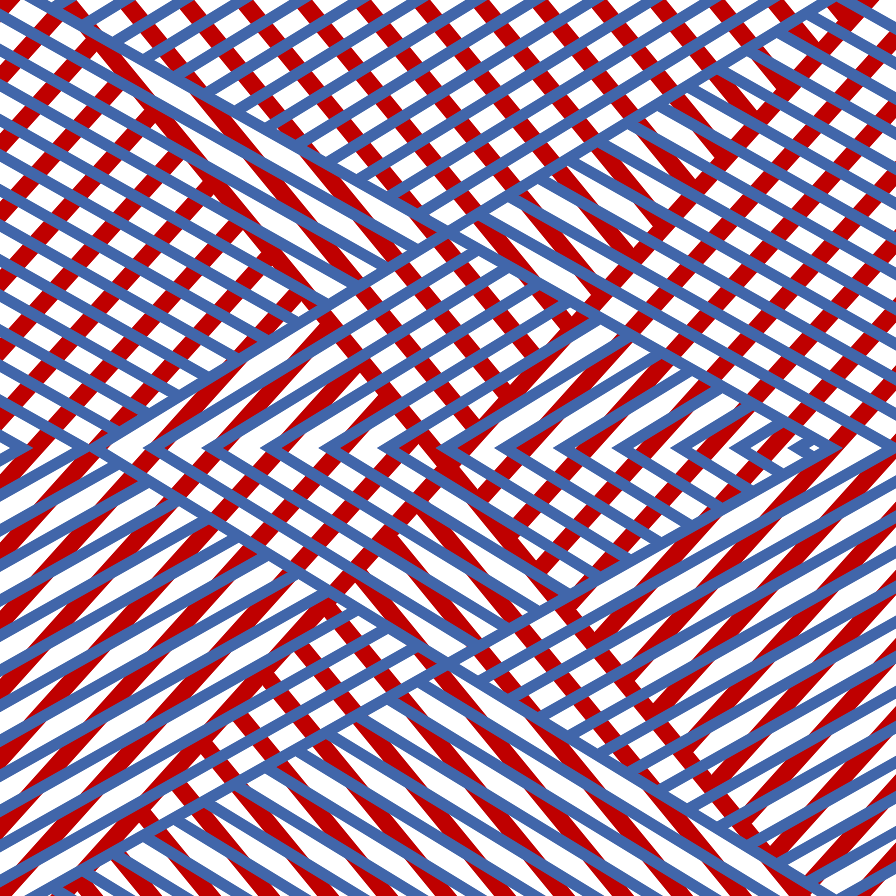
This pattern is drawn by a Shadertoy shader. Its source:

```glsl
const vec3 PAPER = vec3(1.0);
const vec3 RED = vec3(0.75, 0.0, 0.0);
const vec3 BLUE = vec3(0.255, 0.40, 0.665);

const float STRIPE_FILL = 0.375;   // painted share of each period

const float MIRROR_HEIGHT = 0.5;
const float BLUE_PERIOD = 0.0341;
const float BLUE_CROSS = 0.2409;   // crossing distance from the mirror line
const vec2 BLUE_RUN = vec2(1.637, 1.776);  // run per height of each diagonal

const float RED_PERIOD = 0.0509;
const float RED_CROSS = 0.4792;    // crossing height from the bottom
const vec2 RED_RUN = vec2(0.82, 0.90);

// Stripes that switch diagonal in the four sectors of an X,
// with the two arms of the X drawn whole.
float crossedStripes(vec2 p, vec2 run, float period, float pixel) {
    // Signed distances to the two arms
    float d1 = dot(p, normalize(vec2(1.0, run.x)));
    float d2 = dot(p, normalize(vec2(1.0, -run.y)));
    float along = d1 * d2 < 0.0 ? d1 : d2;
    float stripe = abs(fract(along / period + 0.5) - 0.5) * period;
    float arm = min(abs(d1), abs(d2));
    float edge = min(stripe, arm) - 0.5 * STRIPE_FILL * period;
    return 1.0 - smoothstep(-0.5 * pixel, 0.5 * pixel, edge);
}

void mainImage(out vec4 fragColor, in vec2 fragCoord) {
    float pixel = 1.0 / iResolution.y;
    vec2 uv = fragCoord * pixel;
    uv.x -= 0.5 * iResolution.x * pixel;

    // One steep red X, and a flatter blue X mirrored about mid height
    vec2 redPoint = vec2(uv.x, uv.y - RED_CROSS);
    vec2 bluePoint = vec2(uv.x, BLUE_CROSS - abs(uv.y - MIRROR_HEIGHT));

    // Blue lies over red
    float red = crossedStripes(redPoint, RED_RUN, RED_PERIOD, pixel);
    float blue = crossedStripes(bluePoint, BLUE_RUN, BLUE_PERIOD, pixel);
    vec3 color = mix(mix(PAPER, RED, red), BLUE, blue);
    fragColor = vec4(color, 1.0);
}
```
